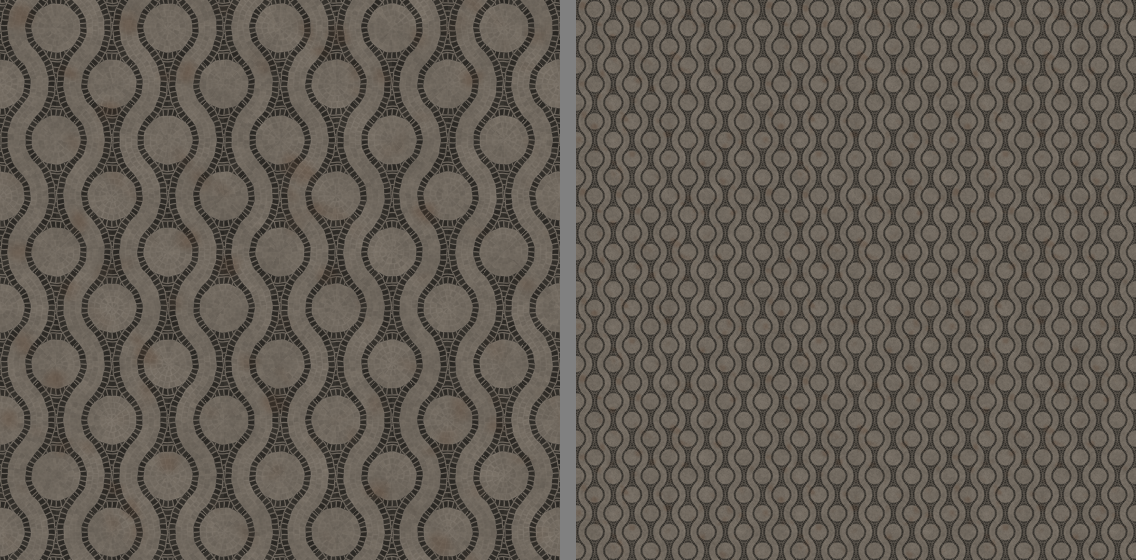
Left: one tile. Right: repeated 3 by 3.
Reproduce this pattern procedurally as a Shadertoy shader.

```glsl
#define REPEATS 5.0
#define DISC 0.214
#define BAND_IN 0.278
#define BAND_OUT 0.429
#define RING 0.064
#define GROUT 0.0055
#define WOBBLE 0.0025
#define LIGHT_STONE vec3(0.443, 0.412, 0.373)
#define DARK_STONE vec3(0.188, 0.177, 0.159)
#define GROUT_COLOR vec3(0.485, 0.453, 0.415)
#define RUST_COLOR vec3(0.37, 0.27, 0.20)

const float TAU = 6.2831853;

float hash(vec2 p) {
    vec3 q = fract(p.xyx * vec3(0.1031, 0.1030, 0.0973));
    q += dot(q, q.yzx + 33.33);
    return fract((q.x + q.y) * q.z);
}

// Distance to the nearest of n x n scattered points, wrapping at 1
float cellular(vec2 uv, float n) {
    vec2 p = uv * n, cell = floor(p);
    float nearest = 2.0;
    for (int y = -1; y <= 1; y++)
    for (int x = -1; x <= 1; x++) {
        vec2 c = cell + vec2(x, y), id = mod(c, n);
        vec2 site = c + vec2(hash(id + 3.7), hash(id + 91.3));
        nearest = min(nearest, length(p - site));
    }
    return nearest;
}

// Wrapping layered sines, about -1 to 1
float drift(vec2 uv) {
    vec2 a = TAU * uv;
    return (sin(3.0 * a.x + 2.0 * a.y + 2.0 * sin(2.0 * a.y))
          + sin(5.0 * a.y - 4.0 * a.x + 1.7 * sin(3.0 * a.x))
          + sin(7.0 * a.x + 6.0 * a.y + 1.3)) / 3.0;
}

// x: distance to the joint, yz: tile index
vec3 tile(vec2 q, vec2 size) {
    vec2 e = (0.5 - abs(fract(q) - 0.5)) * size;
    return vec3(min(e.x, e.y), floor(q));
}

vec2 unrotate(vec2 w) { return vec2(w.x + w.y, w.x - w.y); }

void mainImage(out vec4 fragColor, in vec2 fragCoord) {
    vec2 uv = fragCoord / iResolution.xy;
    float aa = REPEATS / iResolution.y;
    vec2 p = uv * REPEATS - vec2(0.0, 0.25);
    p += WOBBLE * sin(TAU * uv.yx * vec2(37.0, 41.0));

    // Diagonal lattice: discs on its corners, band arcs inside its cells
    vec2 w = vec2(p.x + p.y, p.x - p.y);
    vec2 discId = unrotate(round(w));
    vec2 cellId = unrotate(floor(w) + 0.5);
    vec2 v = p - 0.5 * discId;
    vec2 d = p - 0.5 * cellId;
    float r = length(v);
    float turn = atan(v.y, v.x + 1e-6) / TAU + 0.5;

    // Polar coordinates about the disc beside the cell
    vec2 arm = vec2(0.5 - abs(d.x), d.y);
    float arcR = length(arm);
    float arcTurn = atan(arm.y, arm.x + 1e-6) / TAU * 4.0 + 0.5;
    float rowEdge = BAND_OUT + RING;

    vec3 t;
    vec2 seed = cellId;
    bool light = false;
    if (r < DISC) {
        // Disc: concentric courses of wedges
        float course = floor(r / DISC * 4.0);
        float count = 8.0 + 5.0 * course;
        t = tile(vec2(turn * count, r / DISC * 4.0), vec2(TAU * r / count, DISC / 4.0));
        t.y = mod(t.y, count);
        seed = discId;
        light = true;
    } else if (arcR > BAND_IN && arcR < BAND_OUT) {
        // Wavy band: three staggered courses
        float width = BAND_OUT - BAND_IN;
        float across = (arcR - BAND_IN) / width * 3.0;
        float along = arcTurn * 12.0 + 0.5 * mod(floor(across), 2.0);
        t = tile(vec2(along, across), vec2(arcR * TAU / 48.0, width / 3.0));
        light = true;
    } else if (arcR >= BAND_OUT && arcR < rowEdge) {
        // Dark row along the outer edge of the band
        t = tile(vec2(arcTurn * 15.0, (arcR - BAND_OUT) / RING), vec2(arcR * TAU / 60.0, RING));
    } else if (r < BAND_IN) {
        // Dark ring around the disc
        t = tile(vec2(turn * 36.0, (r - DISC) / RING), vec2(r * TAU / 36.0, RING));
        t.y = mod(t.y, 36.0);
        if (arcR > rowEdge) t.x = min(t.x, arcR - rowEdge);
        seed = discId;
    } else {
        // Wedge of level courses in the neck
        t = tile(vec2(0.5, d.y / 0.05), vec2(1.0, 0.05));
        t.x = min(t.x, min(arcR - rowEdge, r - BAND_IN));
    }
    seed = mod(round(seed), 2.0 * REPEATS);
    float tint = hash(t.yz + seed * 17.0 + 40.0 * step(0.0, d.x) + 60.0);

    // Stone, joints and wear
    float patches = drift(uv);
    float blotch = cellular(uv, 40.0) - 0.5;
    float grain = cellular(uv, 170.0) - 0.5;
    vec3 stone = light ? LIGHT_STONE * (0.95 + 0.09 * tint)
                       : DARK_STONE * (0.88 + 0.26 * tint);
    float jointShow = light ? clamp(0.48 + 0.4 * patches + 0.3 * blotch, 0.12, 0.9) : 0.82;
    float joint = 1.0 - clamp((t.x - GROUT) / aa + 0.5, 0.0, 1.0);
    vec3 color = mix(stone, GROUT_COLOR, joint * jointShow);
    color *= 1.0 + 0.025 * patches + 0.05 * blotch + 0.08 * grain;

    float rust = smoothstep(0.45, 0.05, cellular(uv, 13.0) + 0.12 * blotch);
    rust *= smoothstep(0.0, 0.7, drift(uv.yx + 0.31));
    color = mix(color, RUST_COLOR * (light ? 1.0 : 0.7), 0.32 * rust);
    fragColor = vec4(color, 1.0);
}
```
